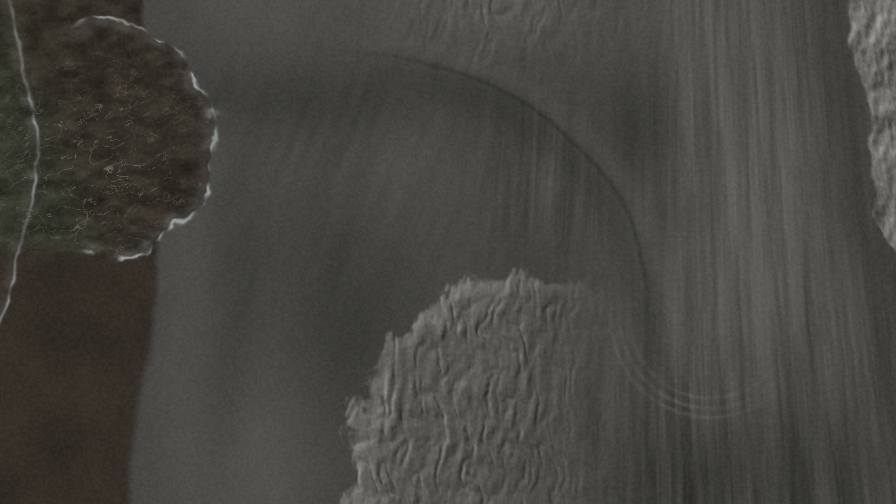
A Shadertoy shader for this texture:

```glsl
// Aerial view of a dark tidal beach: surf, rippled sand bars, tyre tracks and a dry sand edge.
const vec3 SAND_TINT = vec3(1.01, 1.0, 0.945);
const vec3 WET_BROWN = vec3(0.200, 0.175, 0.150);
const vec3 SEA_BROWN = vec3(0.200, 0.182, 0.155);
const vec3 SEA_GREEN = vec3(0.205, 0.210, 0.170);
const vec3 FOAM = vec3(0.58, 0.60, 0.60);
const vec3 DRY_SAND = vec3(0.41, 0.405, 0.39);
const vec2 LOBE_CENTER = vec2(0.20, 0.722), LOBE_RADII = vec2(0.225, 0.236);
const vec2 BAR_CENTER = vec2(1.05, 0.0), BAR_RADII = vec2(0.37, 0.47);
const vec2 ARC_CENTER = vec2(0.67, 0.40), ARC_RADII = vec2(0.615, 0.496);
const vec2 TURN_CENTER = vec2(1.41, 0.37);
const float TURN_RADIUS = 0.18, BASE_TONE = 0.262, TRACKS = 0.15, RELIEF = 0.17, GRAIN = 0.035;

float hash(vec2 p) {
    vec3 q = fract(p.xyx * 0.1031);
    q += dot(q, q.yzx + 33.33);
    return fract((q.x + q.y) * q.z);
}
float noise(vec2 p) {
    vec2 i = floor(p), f = fract(p);
    f = f * f * (3.0 - 2.0 * f);
    return mix(mix(hash(i), hash(i + vec2(1, 0)), f.x),
               mix(hash(i + vec2(0, 1)), hash(i + vec2(1, 1)), f.x), f.y);
}
float fbm(vec2 p) {
    float sum = 0.0, amp = 0.5;
    for (int i = 0; i < 4; i++, amp *= 0.5) {
        sum += amp * noise(p);
        p = mat2(1.6, 1.2, -1.2, 1.6) * p + 7.3;
    }
    return sum;
}
float blob(vec2 p, vec2 center, vec2 radii) {
    vec2 q = (p - center) / radii;
    return exp(-dot(q, q));
}
float line(float d, float width) { return exp(-d * d / (width * width)); }
// Approximate signed distance, negative inside
float ellipse(vec2 p, vec2 center, vec2 radii) {
    vec2 q = (p - center) / radii;
    float k = length(q);
    return k * (k - 1.0) / max(length(q / radii), 0.001);
}
// Height of wavy, vertically stretched sand ridges
float ridges(vec2 p) {
    vec2 warp = vec2(fbm(p * 14.0), fbm(p * 12.0 + 31.0)) - 0.47;
    float n = noise((p + warp * 0.06) * vec2(62.0, 21.0));
    return 1.0 - abs(2.0 * n - 1.0) + 0.7 * fbm(p * vec2(95.0, 50.0));
}
float sandTone(vec2 p) {
    float tone = BASE_TONE + 0.06 * (fbm(p * vec2(5.0, 3.0)) - 0.47);
    // Broad light and dark areas
    tone += 0.05 * blob(p, vec2(0.50, 1.0), vec2(0.25, 0.12));
    tone += 0.03 * blob(p, vec2(0.37, 0.28), vec2(0.08, 0.35));
    tone += 0.05 * blob(p, vec2(0.53, 0.05), vec2(0.12, 0.2));
    tone += 0.02 * blob(p, vec2(0.85, 0.65), vec2(0.35, 0.12));
    tone += 0.085 * blob(p, vec2(1.46, 0.68), vec2(0.18, 0.5));
    tone -= 0.04 * blob(p, vec2(0.62, 0.8), vec2(0.34, 0.065));
    tone -= 0.04 * blob(p, vec2(0.68, 0.35), vec2(0.11, 0.24));
    tone -= 0.03 * blob(p, vec2(0.41 + 0.15 * p.y, 0.4), vec2(0.05, 0.3));
    tone -= 0.06 * blob(p, vec2(1.27, 0.74), vec2(0.06, 0.12));
    tone -= 0.045 * blob(p, vec2(1.47, 0.06), vec2(0.26, 0.11));
    tone -= 0.03 * blob(p, vec2(1.29, 0.36), vec2(0.05, 0.2));
    // Channel edge and its soft drainage streaks
    float arc = ellipse(p, ARC_CENTER, ARC_RADII) + 0.02 * (fbm(p * 8.0) - 0.47);
    float arcSpan = smoothstep(0.6, 0.95, p.x) * smoothstep(0.32, 0.5, p.y);
    tone -= arcSpan * (0.04 * line(arc, 0.005) + 0.025 * line(arc + 0.03, 0.035));
    tone += arcSpan * 0.02 * line(arc - 0.025, 0.022);
    float flow = noise(vec2(p.x * 55.0 - p.y * 22.0, p.y * 6.0 + p.x * 3.0)) - 0.5;
    tone += 0.03 * flow * blob(p, vec2(0.65, 0.7), vec2(0.4, 0.3));
    // Vehicle tracks, thin and broken
    float lane = p.x - (1.0 - p.y) * 0.22 * (p.x - 1.28);
    float streak = 0.35 * noise(vec2(lane * 45.0, p.y * 3.0))
        + 0.4 * noise(vec2(lane * 120.0, p.y * 5.0)) + 0.25 * noise(vec2(lane * 260.0, p.y * 14.0)) - 0.5;
    float zone = smoothstep(1.22, 1.38, p.x) + 0.9 * blob(p, vec2(1.08, 0.63), vec2(0.14, 0.17));
    tone += TRACKS * streak * (zone + 0.8 * blob(p, vec2(1.2, 0.12), vec2(0.2, 0.24)));
    float turn = length(p - TURN_CENTER) - TURN_RADIUS;
    float tread = smoothstep(0.42, 0.3, p.y) * smoothstep(1.6, 1.35, p.x) * (0.5 + noise(p * 30.0));
    tone += 0.04 * tread * (line(turn, 0.004) + line(turn - 0.018, 0.004) + line(turn + 0.02, 0.004));
    // Rippled sand bars with ragged bright rims
    vec2 light = vec2(-0.0025, 0.003);
    float relief = ridges(p + light) - ridges(p - light);
    float edge = ellipse(p, BAR_CENTER, BAR_RADII) + 0.11 * (fbm(p * vec2(26.0, 20.0)) - 0.47);
    float bar = smoothstep(0.008, -0.012, edge) * smoothstep(1.27, 0.94, p.x);
    tone += bar * (0.07 + RELIEF * relief + 0.08 * line(edge + 0.025, 0.03));
    return tone + blob(p, vec2(1.0, 1.0), vec2(0.23, 0.12)) * (0.065 + 0.6 * RELIEF * relief);
}
void mainImage(out vec4 fragColor, in vec2 fragCoord) {
    vec2 p = fragCoord / iResolution.y;
    float wobble = fbm(p * 18.0) - 0.47, patchy = noise(p * 45.0);
    vec3 color = sandTone(p) * SAND_TINT;
    // Wet shore and surf lobe
    float shore = p.x - 0.255 - 0.055 * smoothstep(0.0, 0.45, p.y) + 0.03 * smoothstep(0.7, 1.0, p.y);
    float lobe = ellipse(p, LOBE_CENTER, LOBE_RADII) + 0.05 * wobble;
    float wet = smoothstep(0.01, -0.01, shore + 0.015 * wobble);
    color = mix(color, WET_BROWN * (0.85 + 0.32 * fbm(p * 9.0)), wet);
    float sea = max(smoothstep(0.006, -0.006, lobe), wet * smoothstep(0.46, 0.54, p.y));
    vec3 water = mix(SEA_GREEN, SEA_BROWN, smoothstep(0.02, 0.25, p.x + 0.4 * (p.y - 0.7)));
    color = mix(color, water * (0.62 + 0.8 * fbm(p * vec2(30.0, 55.0))), sea);
    // Foam webs, broken rim and breaking wave
    float web = abs(fbm(p * vec2(28.0, 50.0) + 3.0 * wobble) - 0.47);
    float webZone = blob(p, vec2(0.17, 0.66), vec2(0.22, 0.2));
    color += sea * webZone * 0.24 * smoothstep(0.03, 0.0, web) * noise(p * 75.0);
    float rim = line(lobe, 0.0035) * smoothstep(0.2, 0.85, patchy) + 0.25 * line(lobe + 0.012, 0.012) * patchy;
    rim += 0.7 * blob(p, vec2(0.42, 0.775), vec2(0.016, 0.01)) * noise(p * 120.0);
    color = mix(color, FOAM, min(rim, 1.0) * smoothstep(0.13, 0.19, p.x));
    float waveX = 0.015 + 0.06 * line(p.y - 0.71, 0.2) - 0.06 * smoothstep(0.45, 0.2, p.y);
    float wave = p.x - waveX + 0.025 * wobble;
    color = mix(color, FOAM, (0.2 + 0.6 * patchy) * line(wave, 0.004) + 0.2 * patchy * line(wave + 0.01, 0.012));
    // Damp strip and ragged dry sand
    float dry = p.x - 1.685 - 0.05 * smoothstep(1.0, 0.65, p.y) - 0.13 * smoothstep(0.6, 0.32, p.y) + 0.04 * wobble;
    color = mix(color, vec3(0.24, 0.23, 0.215), 0.65 * line(dry + 0.04, 0.05));
    vec2 q = p * vec2(42.0, 22.0);
    float rough = fbm(q) - fbm(q + vec2(0.3, -0.2));
    color = mix(color, DRY_SAND + 0.6 * rough, smoothstep(-0.003, 0.006, dry));
    color += GRAIN * (noise(p * 240.0) - 0.5);
    fragColor = vec4(clamp(color, 0.0, 1.0), 1.0);
}
```
